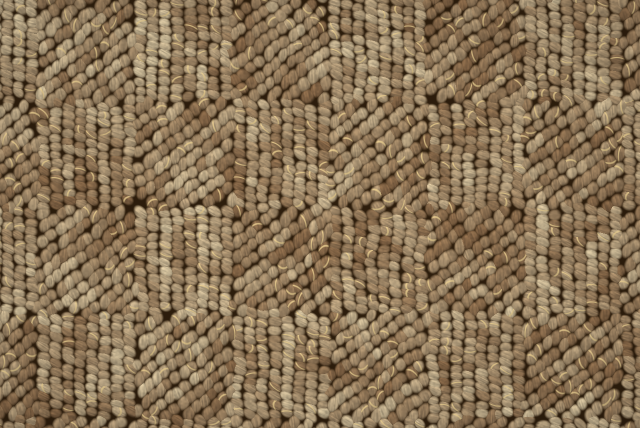
A WebGL 2 fragment shader for this texture:

```glsl
#version 300 es
precision highp float;

uniform vec2 u_resolution;
out vec4 fragColor;

// Lengths are fractions of the canvas height
const vec2 TILE = vec2(0.2275, 0.246);       // one patch of the checkerboard
const vec2 ORIGIN = vec2(0.088, 0.023);      // a corner of the checkerboard
const float RIBS_PER_TILE = 8.0;
const float RIB_LOOP_LENGTH = 0.0195;
const vec2 DIAGONAL_LOOP = vec2(0.0275, 0.0235);
const float DIAGONAL_ANGLE = 0.66;
const vec2 LOOP_RADIUS = vec2(0.60, 0.76);   // in lattice cells
const float JITTER = 0.24;
const float WARP = 0.009;
const float STRAW_SHARE = 0.17;
const vec2 LIGHT = vec2(-0.45, 0.89);
const vec3 GAP = vec3(0.17, 0.11, 0.045);
const vec3 BROWN = vec3(0.49, 0.375, 0.26);
const vec3 BEIGE = vec3(0.755, 0.69, 0.56);
const vec3 STRAW = vec3(0.86, 0.76, 0.53);

struct Loop {
    float height;
    vec2 offset;   // from the loop centre, in cells
    vec2 slope;    // in canvas directions
    vec2 id;
    float kind;    // 0 upright rib, 1 diagonal
};

vec2 hash2(vec2 p) {
    vec3 q = fract(p.xyx * vec3(0.1031, 0.1030, 0.0973));
    q += dot(q, q.yzx + 33.33);
    return fract((q.xx + q.yz) * q.zy);
}

float noise(vec2 p) {
    vec2 i = floor(p), f = fract(p);
    f = f * f * (3.0 - 2.0 * f);
    float low = mix(hash2(i).x, hash2(i + vec2(1, 0)).x, f.x);
    float high = mix(hash2(i + vec2(0, 1)).x, hash2(i + 1.0).x, f.x);
    return mix(low, high, f.y);
}

// Lays one lattice of loops, keeping those centred in tiles of its kind
void layLoops(vec2 p, mat2 axes, vec2 size, float kind, inout Loop top) {
    vec2 q = (p * axes) / size;
    for (int i = -1; i <= 1; i++) {
        float column = floor(q.x) + float(i);
        float stagger = hash2(vec2(column, 71.0 + kind)).x;
        for (int j = -1; j <= 1; j++) {
            vec2 id = vec2(column, floor(q.y - stagger) + float(j));
            vec2 rnd = hash2(id + 37.0 * kind + 5.0);
            vec2 centre = id + vec2(0.5, 0.5 + stagger);
            vec2 tile = floor(axes * (centre * size) / TILE);
            if (mod(tile.x + tile.y, 2.0) != kind) continue;

            centre += (rnd - 0.5) * JITTER * vec2(0.8, 1.6);
            vec2 offset = q - centre;
            offset.y += offset.x * (0.25 + 0.6 * (rnd.y - 0.5));
            vec2 reach = offset / (LOOP_RADIUS * (0.92 + 0.16 * rnd.x));
            float height = 1.0 - dot(reach, reach) + 0.16 * (rnd.y - 0.5);
            if (height > top.height)
                top = Loop(height, offset, axes * reach, id, kind);
        }
    }
}

vec3 carpet(vec2 uv) {
    vec2 p = uv - ORIGIN;
    p += WARP * (vec2(noise(uv * 13.0), noise(uv * 13.0 + 40.0)) - 0.5);

    // Upright and diagonal piles share the checkerboard
    float c = cos(DIAGONAL_ANGLE), s = sin(DIAGONAL_ANGLE);
    Loop top = Loop(-0.4, vec2(0), vec2(0), vec2(0), 0.0);
    layLoops(p, mat2(1, 0, 0, 1), vec2(TILE.x / RIBS_PER_TILE, RIB_LOOP_LENGTH), 0.0, top);
    layLoops(p, mat2(s, -c, c, s), DIAGONAL_LOOP, 1.0, top);

    // Yarn colour drifts along each row and over broad blotches
    vec2 rnd = hash2(top.id + 91.0 + 17.0 * top.kind);
    float drift = noise(top.id * vec2(7.31, 0.37) + 23.0 * top.kind);
    float blotch = noise(uv * 7.0 + 11.0);
    float tone = 0.5 + 0.75 * (drift - 0.5) + 0.5 * (blotch - 0.5)
               + 0.45 * (rnd.x - 0.5) - 0.10 * top.kind;
    vec3 yarn = mix(BROWN, BEIGE, clamp(tone, 0.0, 1.0));

    // Fine twisted fibres
    vec2 twist = vec2(top.offset.x * 1.6, (top.offset.y + 0.35 * top.offset.x) * 7.0);
    yarn *= 0.87 + 0.26 * noise(twist + rnd * 90.0);
    yarn *= 0.94 + 0.12 * noise(uv * 210.0);

    // Occasional bent straw thread across a loop
    vec2 pick = hash2(top.id + 203.0 + 29.0 * top.kind);
    float turn = 6.283 * pick.y;
    vec2 t = mat2(cos(turn), sin(turn), -sin(turn), cos(turn)) * top.offset;
    float line = abs(t.y - 0.15 + 0.5 * t.x * t.x);
    float straw = (1.0 - smoothstep(0.03, 0.11, line)) * step(pick.x, STRAW_SHARE);
    yarn = mix(yarn, STRAW, 0.8 * straw);

    // Rounded shading with dark gaps
    float relief = smoothstep(-0.12, 0.72, top.height);
    float lit = 1.0 + 0.17 * dot(top.slope, LIGHT);
    return mix(GAP, yarn * lit, relief);
}

void main() {
    // Four samples per pixel smooth the loop edges
    vec3 colour = vec3(0);
    for (int i = 0; i < 4; i++) {
        vec2 shift = vec2(i % 2, i / 2) * 0.5 - 0.25;
        colour += carpet((gl_FragCoord.xy + shift) / u_resolution.y);
    }
    vec2 edge = gl_FragCoord.xy / u_resolution - 0.5;
    colour *= 0.25 * (1.03 - 0.22 * dot(edge, edge));
    fragColor = vec4(colour, 1.0);
}
```
